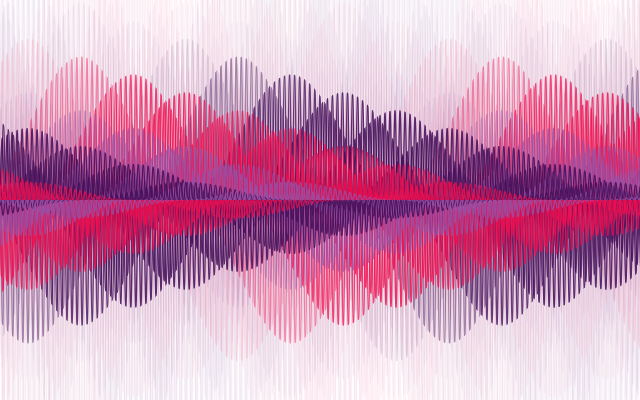
Reproduce this background procedurally as a WebGL 2 fragment shader.

```glsl
#version 300 es
precision highp float;
// Woven sound-wave ribbons: three colour families of comb-like waves around a
// horizontal axis. Each layer is a fast outlined wave inside a long swell;
// layers run from tall and faint to low and solid, each shifted to the right.

uniform vec2 u_resolution;
out vec4 fragColor;

// All lengths are in units of the canvas height.
const float PI = 3.14159265;
const float AXIS = 0.5;             // height of the centre line
const float SWELL_PERIOD = 1.052;   // length of one long swell
const float CREST_STEP = 0.1315;    // shift from one layer to the next
const float FIRST_CREST = 0.596;    // crest of layer 0 in the first family
const float FAMILY_SHIFT = 0.3945;  // crest shift between families
const float FIRST_HEIGHT = 0.357;
const float HEIGHT_STEP = 0.0447;   // loss of height per layer
const float SWELL_POWER = 1.9;      // narrows the humps
const float TOOTH_SPACING = 0.0127;
const float TOOTH_DRIFT = 0.27;     // tooth offset between layers
const float FAMILY_DRIFT = 0.38;    // tooth offset between families
const float RATE_DRIFT = 0.004;     // change of tooth rate between layers
const float LINE_HALF = 0.0017;     // half width of the outline
const float FILL = 0.35;            // opacity inside the outline
const float FAINT = 0.055;
const int FIRST_LAYER = -8;
const int LAST_LAYER = 7;

const vec3 PAPER = vec3(1.0, 0.992, 0.996);
const vec3 FAMILY_COLOR[3] = vec3[3](
    vec3(0.27, 0.06, 0.35),         // plum
    vec3(0.94, 0.05, 0.31),         // crimson
    vec3(0.58, 0.32, 0.66));        // violet
// Opacity of the low layers, and the layer at which each family emerges
const vec3 FAMILY_SOLID = vec3(0.86, 0.80, 0.80);
const vec3 FAMILY_ONSET = vec3(0.0, 0.0, 3.0);

// Signed height of a long swell; negative parts hang below the axis.
float swell(float x, float crest, float height) {
    float wave = cos(2.0 * PI * (x - crest) / SWELL_PERIOD);
    return sign(wave) * height * pow(abs(wave), SWELL_POWER);
}

// Coverage of the outlined fast wave between the axis and the swell.
float teeth(vec2 p, float reach, float phase, float pixel) {
    float rise = p.y * sign(reach);
    float level = clamp(rise / max(abs(reach), 0.0001), 0.0, 1.0);
    float fromCentre = abs(fract(phase) - 0.5);
    float halfWidth = acos(sqrt(level)) / PI;
    float side = (fromCentre - halfWidth) * TOOTH_SPACING;
    float above = max(rise - abs(reach), 0.0);
    float line = clamp((LINE_HALF - length(vec2(side, above))) / pixel + 0.5, 0.0, 1.0);
    float inside = clamp(0.5 - max(side, above) / pixel, 0.0, 1.0);
    float base = clamp(rise / pixel + 0.5, 0.0, 1.0);
    return max(line, inside * FILL) * base;
}

void main() {
    float pixel = 1.0 / u_resolution.y;
    vec2 p = gl_FragCoord.xy * pixel - vec2(0.0, AXIS);
    vec3 color = PAPER;

    // Paint from the tall faint layers to the low solid ones.
    for (int i = FIRST_LAYER; i <= LAST_LAYER; i++) {
        float layer = float(i);
        float height = FIRST_HEIGHT - layer * HEIGHT_STEP;
        for (int family = 0; family < 3; family++) {
            float order = float(family);
            float crest = FIRST_CREST + layer * CREST_STEP - order * FAMILY_SHIFT;
            float reach = swell(p.x, crest, height);
            float emerge = smoothstep(-1.6, 1.6, layer - FAMILY_ONSET[family]);
            float opacity = mix(FAINT, FAMILY_SOLID[family], emerge);
            float rate = (1.0 + layer * RATE_DRIFT) / TOOTH_SPACING;
            float phase = p.x * rate + layer * TOOTH_DRIFT + order * FAMILY_DRIFT;
            float cover = teeth(p, reach, phase, pixel);
            color = mix(color, FAMILY_COLOR[family], cover * opacity);
        }
    }
    fragColor = vec4(color, 1.0);
}
```
